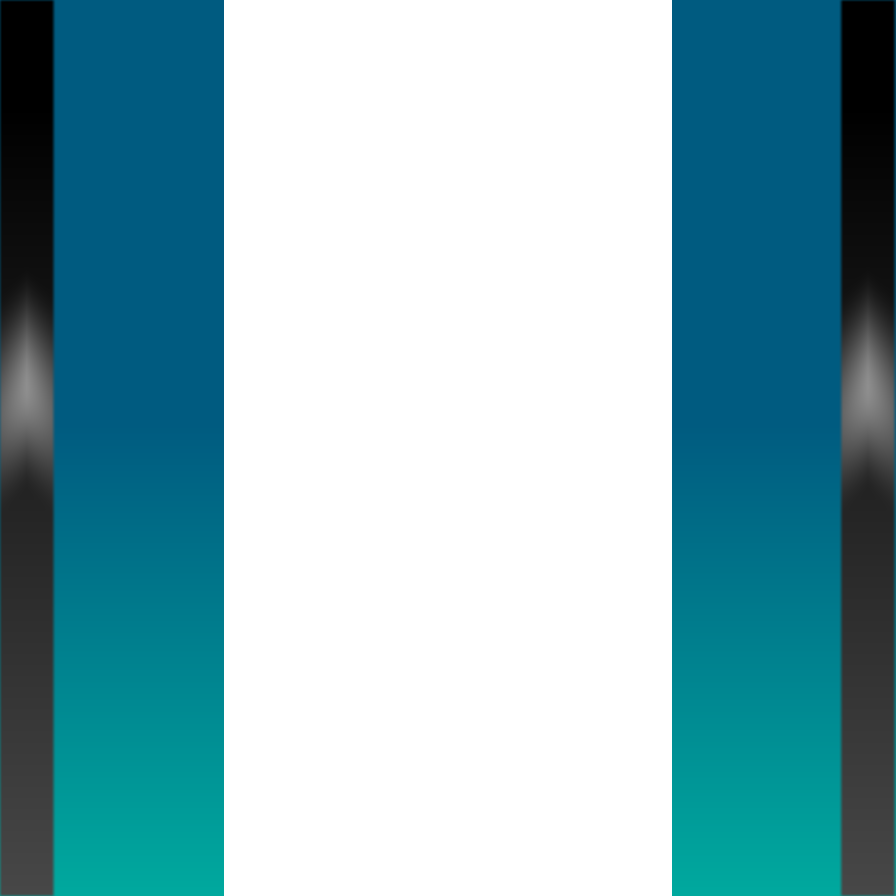
This background is drawn by a WebGL 1 fragment shader. Its source:

```glsl
precision highp float;
// A blank white page between blue-to-teal side panels, each with a glowing dark outer strip.
#define PAGE_HALF_WIDTH 0.25
#define STRIP_WIDTH 0.0598
#define STRIP_SPACING 0.9388
#define STRIP_SOFTNESS 0.003
#define FADE_START 0.475
#define GLOW_DEPTH 0.43
#define GLOW_BEND 0.03
#define GLOW_RISE 0.135
#define GLOW_FALL 0.12
#define GLOW_STRENGTH 0.46

uniform vec2 u_resolution;

const vec3 BLUE = vec3(0.0, 0.357, 0.502);
const vec3 TEAL = vec3(0.0, 0.663, 0.620);
const vec3 WHITE = vec3(1.0);

// Soft coverage inside the box with corners at zero and size
float softBox(vec2 p, vec2 size) {
  vec2 inset = min(p, size - p);
  vec2 cover = smoothstep(-STRIP_SOFTNESS, STRIP_SOFTNESS, inset);
  return cover.x * cover.y;
}

// Grey level of a strip: a dark ramp with a chevron-shaped highlight
float stripShade(float x, float depth) {
  float ramp = 0.28 * clamp((depth - 0.12) / 0.88, 0.0, 1.0);
  float side = abs(2.0 * x / STRIP_WIDTH - 1.0);
  float offset = depth - GLOW_DEPTH - GLOW_BEND * side;
  float reach = offset < 0.0 ? GLOW_RISE : GLOW_FALL;
  float falloff = 1.0 - smoothstep(0.0, 1.0, abs(offset) / reach);
  return ramp + GLOW_STRENGTH * falloff * (1.0 - 0.4 * side);
}

void main() {
  vec2 uv = gl_FragCoord.xy / u_resolution;
  float depth = 1.0 - uv.y;

  // Side panels
  float fade = clamp((depth - FADE_START) / (1.0 - FADE_START), 0.0, 1.0);
  vec3 color = mix(BLUE, TEAL, fade);

  // Outer strips, repeated on both sides
  vec2 local = vec2(uv.x - STRIP_SPACING * step(0.5, uv.x), uv.y);
  float strip = softBox(local, vec2(STRIP_WIDTH, 1.0));
  color = mix(color, vec3(stripShade(local.x, depth)), strip);

  // Central page with a one-pixel smooth edge
  float edge = PAGE_HALF_WIDTH - abs(uv.x - 0.5);
  float page = clamp(edge * u_resolution.x + 0.5, 0.0, 1.0);
  gl_FragColor = vec4(mix(color, WHITE, page), 1.0);
}
```
